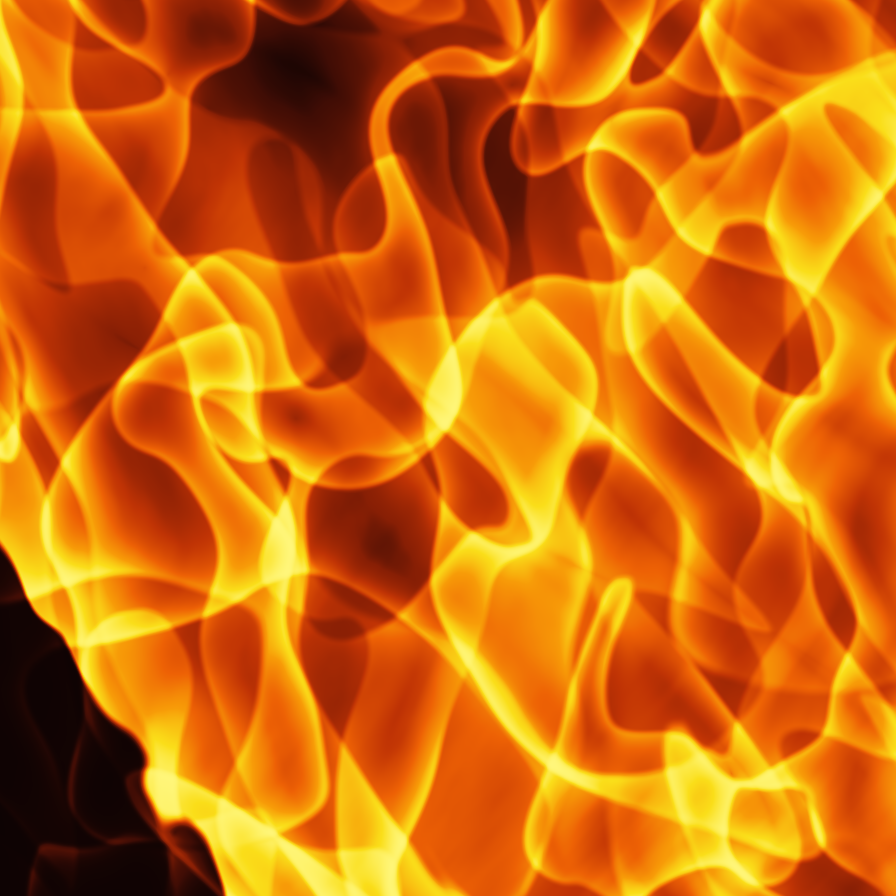
A WebGL 2 fragment shader for this texture:

```glsl
#version 300 es
precision highp float;
// Dense fire: overlapping translucent flame sheets with bright, sharp rims.

uniform vec2 u_resolution;
out vec4 outColor;

const int   SHEETS      = 8;
const vec2  SHEET_FREQ  = vec2(4.2, 1.9);  // tall, narrow tongues
const float SHEET_GROW  = 1.17;            // frequency step per sheet
const float RIM_WIDTH   = 0.012;
const float BODY_WIDTH  = 0.075;
const float EDGE_SOFT   = 0.0045;
const float HEAT_MEAN   = 1.36;
const float HEAT_SPREAD = 0.66;
const float SMOKE       = 1.7;

// Broad hot and cool regions: centre x, centre y, radius, strength
const vec4 REGIONS[6] = vec4[6](
  vec4(0.42, 0.06, 0.22, 1.2), vec4(0.66, 0.36, 0.12, 1.0),
  vec4(0.65, 0.62, 0.12, 1.0), vec4(0.36, 0.96, 0.13, -1.7),
  vec4(0.17, 0.62, 0.11, -1.0), vec4(0.92, 0.30, 0.22, -0.4));

// Palette from soot to white-hot, with the heat rank of each colour
const vec3 COLORS[8] = vec3[8](
  vec3(0.05, 0.01, 0.01), vec3(0.25, 0.05, 0.02), vec3(0.53, 0.12, 0.02),
  vec3(0.75, 0.20, 0.02), vec3(0.93, 0.38, 0.02), vec3(0.97, 0.61, 0.03),
  vec3(0.98, 0.87, 0.10), vec3(1.00, 0.97, 0.50));
const float RANKS[8] = float[8](0.0, 0.03, 0.125, 0.35, 0.635, 0.845, 0.955, 1.0);

float hash(vec2 cell) {
  vec3 h = fract(cell.xyx * vec3(0.1031, 0.1030, 0.0973));
  h += dot(h, h.yzx + 33.33);
  return fract((h.x + h.y) * h.z);
}

float noise(vec2 p) {
  vec2 i = floor(p), f = p - i;
  f = f * f * f * (f * (f * 6.0 - 15.0) + 10.0);
  return mix(mix(hash(i), hash(i + vec2(1, 0)), f.x),
             mix(hash(i + vec2(0, 1)), hash(i + vec2(1, 1)), f.x), f.y);
}

// Layered sines bend space into curls, stronger on the right
vec2 curl(vec2 p, float seed) {
  float freq = 4.5, amp = 0.075 * (1.0 + 0.5 * smoothstep(0.6, 0.9, p.x));
  for (int i = 0; i < 4; i++) {
    p += amp * sin(freq * p.yx * vec2(1.0, 0.8) + seed * vec2(1.7, 2.3) + vec2(0.0, 1.3));
    freq *= 1.9;
    amp *= 0.48;
  }
  return p;
}

float sheetField(vec2 p, float seed, float freq) {
  p = curl(p, seed);
  p.x += p.y * mix(-0.25, 0.55, hash(vec2(seed, 7.0)));
  return noise(p * SHEET_FREQ * freq + seed * vec2(17.3, 9.1)) - 0.48;
}

// One sheet: sharp outer edge, glowing rim, body fading inward
float sheet(vec2 p, float seed, float freq) {
  const float e = 0.002;
  float d = sheetField(p, seed, freq);
  vec2 slope = vec2(sheetField(p + vec2(e, 0), seed, freq),
                    sheetField(p + vec2(0, e), seed, freq)) - d;
  float dist = d / (length(slope) / e + 0.6);
  float inside = smoothstep(-EDGE_SOFT, EDGE_SOFT, dist);
  float depth = max(dist, 0.0);
  float fade = smoothstep(0.25, 0.8, noise(p * 5.0 + seed * 3.7));
  float glow = 0.12 * exp(min(dist, 0.0) / 0.02);
  return glow + inside * (0.42 * exp(-depth / BODY_WIDTH)
                        + 1.1 * fade * exp(-depth / RIM_WIDTH));
}

float smoke(vec2 p) {
  float sum = 0.0, amp = 0.5;
  for (int i = 0; i < 5; i++) {
    sum += amp * (noise(p) - 0.5);
    p = mat2(1.6, 1.1, -1.1, 1.6) * p + 5.3;
    amp *= 0.5;
  }
  return sum;
}

vec3 fireColor(float rank) {
  vec3 c = COLORS[0];
  for (int i = 1; i < 8; i++)
    c = mix(c, COLORS[i], clamp((rank - RANKS[i - 1]) / (RANKS[i] - RANKS[i - 1]), 0.0, 1.0));
  return c;
}

void main() {
  vec2 p = gl_FragCoord.xy / u_resolution.y;
  vec2 bent = curl(p, 2.0) * 0.5 + p * 0.5;

  // Overlapping sheets
  float sum = 0.0, freq = 0.8;
  for (int i = 0; i < SHEETS; i++) {
    sum += sheet(p, float(i) + 1.0, freq);
    freq *= SHEET_GROW;
  }
  float heat = (sum - HEAT_MEAN) / HEAT_SPREAD * 0.8 - 0.15;
  heat += SMOKE * smoke(curl(p, 5.0) * vec2(6.0, 3.5));

  // Broad regions
  for (int i = 0; i < 6; i++) {
    vec2 r = (bent - REGIONS[i].xy) / REGIONS[i].z;
    heat += REGIONS[i].w * exp(-dot(r, r));
  }

  // Dark lower-left corner behind a blazing diagonal front
  float front = dot(bent, vec2(0.78, 0.62)) - 0.19 + 0.05 * (noise(p * 18.0) - 0.5);
  float ahead = smoothstep(-0.008, 0.008, front);
  heat += ahead * 1.5 * exp(-max(front, 0.0) / 0.09) * smoothstep(0.7, 0.3, p.x);
  heat -= (1.0 - ahead) * 3.2;

  outColor = vec4(fireColor(1.0 / (1.0 + exp(-1.7 * heat))), 1.0);
}
```
